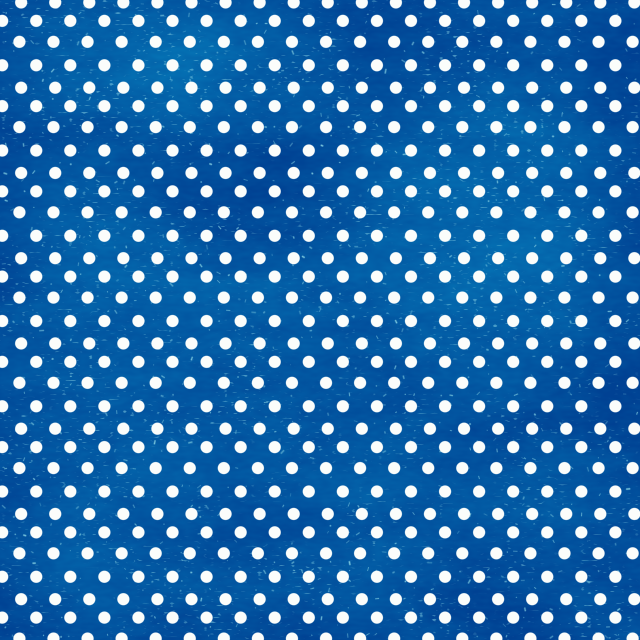
This pattern is drawn by a WebGL 1 fragment shader. Its source:

```glsl
precision highp float;
// White polka dots in staggered rows on worn, mottled blue paper.
// Four uneven rows form one tile that repeats; the paper is layered gradient
// noise with soft glows, dark edges, fine horizontal grain and pale flecks.

uniform vec2 u_resolution;

// Dot layout: tile size in canvas heights, row offsets as fractions of a tile
const vec2 TILE = vec2(0.05323, 0.1332);
const float FIRST_ROW = 0.0326;
const vec4 ROW_X = vec4(0.064, 0.570, 0.064, 0.621);
const vec4 ROW_Y = vec4(0.0, 0.246, 0.521, 0.784);
const float DOT_RADIUS = 0.0095;

// Colours
const vec3 DOT_WHITE = vec3(0.985, 0.993, 0.985);
const vec3 DEEP_BLUE = vec3(0.0, 0.255, 0.575);
const vec3 SKY_BLUE = vec3(0.02, 0.46, 0.715);
const vec3 WORN_BLUE = vec3(0.50, 0.80, 0.88);

// Wear
const float BASE_TONE = 0.41;
const float CLOUD_AMOUNT = 0.36;
const float EDGE_SHADE = 0.24;
const vec2 GRAIN_SCALE = vec2(95.0, 270.0);
const float GRAIN_AMOUNT = 0.55;
const float FLECK_CELL = 0.0145;
const float FLECK_CHANCE = 0.20;

vec2 hash2(vec2 p) {
  vec3 h = fract(vec3(p.xyx) * vec3(0.1031, 0.1030, 0.0973));
  h += dot(h, h.yzx + 33.33);
  return fract((h.xx + h.yz) * h.zy);
}

float cornerSlope(vec2 cell, vec2 offset) {
  float angle = 6.2832 * hash2(cell + 57.0).x;
  return dot(vec2(cos(angle), sin(angle)), offset);
}

float gradientNoise(vec2 p) {
  vec2 i = floor(p), f = fract(p);
  vec2 u = f * f * f * (f * (f * 6.0 - 15.0) + 10.0);
  vec2 e = vec2(1.0, 0.0);
  float low = mix(cornerSlope(i, f), cornerSlope(i + e, f - e), u.x);
  float high = mix(cornerSlope(i + e.yx, f - e.yx),
                   cornerSlope(i + e.xx, f - e.xx), u.x);
  return mix(low, high, u.y);
}

float clouds(vec2 p) {
  float sum = 0.0, amplitude = 1.0;
  for (int i = 0; i < 5; i++) {
    sum += amplitude * gradientNoise(p);
    p = p * 2.03 + vec2(17.3, 9.1);
    amplitude *= 0.55;
  }
  return sum;
}

float glow(vec2 p, vec2 centre, vec2 size) {
  vec2 q = (p - centre) / size;
  return exp(-dot(q, q));
}

// Signed distance to the nearest dot, taken over the rows of one tile
float dotDistance(vec2 p) {
  float nearest = 1.0;
  vec2 tilePos = (p - vec2(0.0, FIRST_ROW)) / TILE;
  for (int row = 0; row < 4; row++) {
    vec2 q = tilePos - vec2(ROW_X[row], ROW_Y[row]);
    nearest = min(nearest, length((fract(q + 0.5) - 0.5) * TILE));
  }
  return nearest - DOT_RADIUS;
}

// Short scratches and specks, at most one in each cell
float flecks(vec2 p, float pixel) {
  vec2 cell = floor(p / FLECK_CELL);
  vec2 place = hash2(cell), shape = hash2(cell + 131.0);
  vec2 q = p - (cell + 0.3 + 0.4 * place) * FLECK_CELL;
  float angle = (shape.x - 0.5) * 3.0;
  float c = cos(angle), s = sin(angle);
  q = vec2(c * q.x + s * q.y, c * q.y - s * q.x);
  q.x = max(abs(q.x) - 0.0028 * shape.y * shape.y, 0.0);
  float d = length(q) - mix(0.0003, 0.0012, place.y * place.y);
  float present = step(1.0 - FLECK_CHANCE, hash2(cell + 271.0).x);
  return present * (1.0 - smoothstep(-pixel, pixel, d)) * mix(0.4, 1.0, place.x);
}

vec3 wornPaper(vec2 p, float pixel) {
  // Broad tone: cloudy stains, lighter areas and shaded borders
  float mottle = clouds(p * vec2(3.2, 5.5) + 4.0);
  float light = 0.28 * glow(p, vec2(0.27, 0.06), vec2(0.15, 0.14))
              + 0.28 * glow(p, vec2(0.73, 0.34), vec2(0.19, 0.11))
              + 0.22 * glow(p, vec2(0.12, 0.55), vec2(0.13, 0.24))
              - 0.22 * glow(p, vec2(0.43, 0.31), vec2(0.14, 0.09));
  vec2 border = abs(p - 0.5) * 2.0;
  float edge = smoothstep(0.70, 1.05, max(border.x, border.y));
  float crease = gradientNoise(p * vec2(4.0, 38.0) + 23.0);
  float weave = gradientNoise(p * vec2(60.0, 150.0));
  float tone = BASE_TONE + CLOUD_AMOUNT * mottle + light - EDGE_SHADE * edge
             + 0.14 * crease + 0.13 * weave;
  vec3 colour = mix(DEEP_BLUE, SKY_BLUE, clamp(tone, 0.0, 1.0));
  // Surface wear: grain gathers in patches, flecks are scattered all over
  float worn = smoothstep(-0.25, 0.45, gradientNoise(p * vec2(9.0, 13.0)) + light);
  float grain = smoothstep(0.27, 0.58, gradientNoise(p * GRAIN_SCALE + 80.0));
  colour = mix(colour, WORN_BLUE, GRAIN_AMOUNT * grain * worn);
  return mix(colour, WORN_BLUE, flecks(p, pixel));
}

void main() {
  float pixel = 1.0 / u_resolution.y;
  vec2 p = gl_FragCoord.xy * pixel;
  p.y = 1.0 - p.y; // measure rows downwards from the top edge
  float cover = 1.0 - smoothstep(-0.75 * pixel, 0.75 * pixel, dotDistance(p));
  gl_FragColor = vec4(mix(wornPaper(p, pixel), DOT_WHITE, cover), 1.0);
}
```
